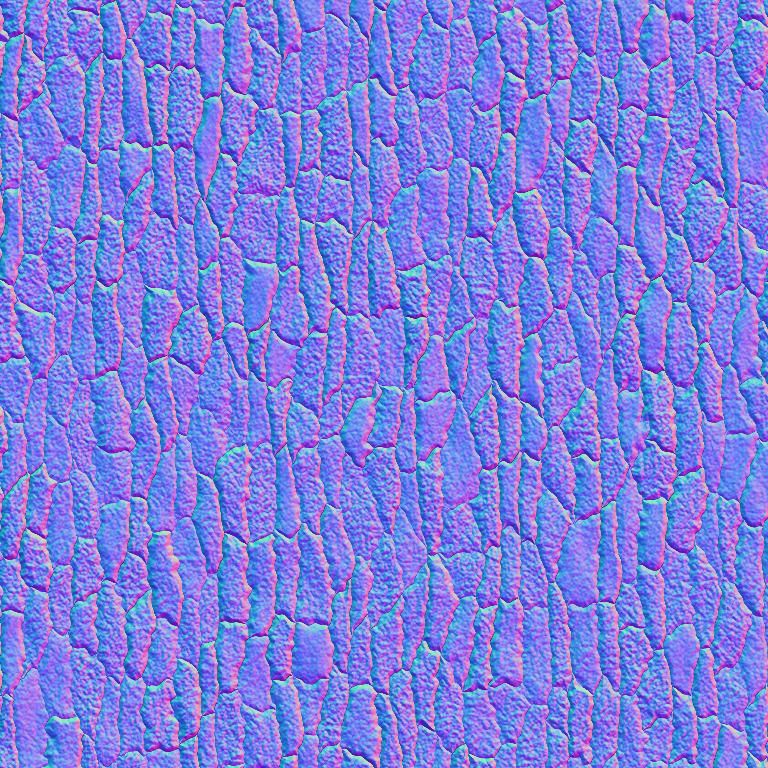
This texture map is drawn by a Shadertoy shader. Its source:

```glsl
// Tangent-space normal map of flaky bark: tall, ragged plates split by grooves.
// Plates are stretched, staggered Voronoi cells with rims of even width; gradient
// noise roughens them, and the normal comes from differences of the height.

const vec2  PLATES       = vec2(31.0, 10.5);  // plates across and up the canvas
const vec2  JITTER       = vec2(0.34, 0.90);  // scatter of the plate centres
const float DEPTH_MIN    = 0.0030;            // groove depth, shallow plates
const float DEPTH_MAX    = 0.0105;            // groove depth, thick plates
const float RIM_LEFT     = 0.0115;            // wide slope on the left side
const float RIM_RIGHT    = 0.0074;            // steep slope on the right side
const vec2  BEND         = vec2(0.024, 0.020); // sway of the columns
const vec2  RAGGED       = vec2(0.0050, 0.013); // tearing of sides and ends
const float NICK         = 0.0042;            // small chips in the outline
const float GRAIN_COARSE = 0.0036;
const float GRAIN_FINE   = 0.0013;
const float SWELL        = 0.0075;            // gentle relief within plates
const float RELIEF       = 0.93;              // scale of the blue component
const float SAMPLE_STEP  = 0.0011;            // spacing of height samples

vec2 hash2(vec2 p) {
    vec3 q = fract(p.xyx * vec3(0.1031, 0.1030, 0.0973));
    q += dot(q, q.yzx + 33.33);
    return fract((q.xx + q.yz) * q.zy);
}

float gradientAt(vec2 corner, vec2 offset) {
    float angle = 6.2832 * hash2(corner).x;
    return dot(vec2(cos(angle), sin(angle)), offset);
}

float gradientNoise(vec2 p) {
    vec2 i = floor(p), f = p - i;
    vec2 u = f * f * f * (f * (f * 6.0 - 15.0) + 10.0);
    vec2 e = vec2(1.0, 0.0);
    return mix(mix(gradientAt(i, f), gradientAt(i + e, f - e), u.x),
               mix(gradientAt(i + e.yx, f - e.yx), gradientAt(i + 1.0, f - 1.0), u.x), u.y);
}

// Vertical shift of a whole column, so that plate ends do not line up
float stagger(float column) {
    return hash2(vec2(column, 71.0)).x;
}

vec2 plateCentre(vec2 cell) {
    vec2 centre = cell + 0.5 + JITTER * (hash2(cell + 17.0) - 0.5);
    return centre + vec2(0.0, stagger(cell.x));
}

// Cell of the staggered grid, counted from the one that holds q
vec2 cellNear(vec2 q, int i, int j) {
    float column = floor(q.x) + float(i);
    return vec2(column, floor(q.y - stagger(column)) + float(j));
}

// Bends the columns and tears the plate outlines
vec2 warp(vec2 p) {
    vec2 bend = vec2(gradientNoise(p * vec2(15.0, 6.0)), gradientNoise(p * 8.0 + 40.0));
    vec2 tear = vec2(gradientNoise(p * vec2(34.0, 46.0) + 9.0),
                     gradientNoise(p * vec2(52.0, 32.0) + 63.0));
    vec2 nick = vec2(gradientNoise(p * 88.0 + 25.0), gradientNoise(p * 80.0 + 97.0));
    return p + BEND * bend + RAGGED * tear + NICK * nick;
}

// Returns the rim profile (0 in the groove, 1 on the plate) and the plate's cell
vec3 plate(vec2 p) {
    vec2 q = p * PLATES;
    vec2 home = vec2(0.0), homeCentre = vec2(0.0);
    float nearest = 1e5;
    for (int i = -1; i <= 1; i++)
    for (int j = -1; j <= 1; j++) {
        vec2 cell = cellNear(q, i, j);
        vec2 centre = plateCentre(cell);
        float d = dot(centre - q, centre - q);
        if (d < nearest) { nearest = d; home = cell; homeCentre = centre; }
    }
    float rim = 1.0;
    for (int i = -2; i <= 2; i++)
    for (int j = -1; j <= 1; j++) {
        vec2 centre = plateCentre(cellNear(q, i, j));
        vec2 across = centre - homeCentre;
        if (dot(across, across) < 1e-4) continue;
        // Distance to the shared border, in canvas units
        vec2 side = across * PLATES;
        float border = dot(0.5 * (centre + homeCentre) - q, across) / length(side);
        float facing = 0.5 + 0.5 * side.x / length(side);
        rim = min(rim, border / mix(RIM_LEFT, RIM_RIGHT, facing));
    }
    float fall = 1.0 - clamp(rim, 0.0, 1.0);
    return vec3(1.0 - fall * fall, home);
}

float height(vec2 p) {
    vec3 bark = plate(warp(p));
    vec2 variety = hash2(bark.yz + 5.0);
    float depth = mix(DEPTH_MIN, DEPTH_MAX, variety.x);
    float rough = mix(0.8, mix(0.35, 1.25, sqrt(variety.y)), bark.x);
    // Folding the coarse noise gives the grain sharp, crackled creases
    float grain = GRAIN_COARSE * abs(gradientNoise(p * vec2(105.0, 90.0)) + 0.08)
                + 0.5 * GRAIN_COARSE * gradientNoise(p * vec2(150.0, 135.0) + 11.0)
                + GRAIN_FINE * gradientNoise(p * 245.0 + 31.0);
    float swell = SWELL * gradientNoise(p * vec2(30.0, 15.0) + 80.0);
    return depth * bark.x + rough * grain + swell;
}

void mainImage(out vec4 fragColor, in vec2 fragCoord) {
    vec2 p = fragCoord / iResolution.y;
    vec2 e = vec2(max(SAMPLE_STEP, 0.5 / iResolution.y), 0.0);
    float h = height(p);
    vec2 slope = (vec2(height(p + e), height(p + e.yx)) - h) / e.x;
    vec3 normal = normalize(vec3(-slope, 1.0));
    fragColor = vec4(0.5 + 0.5 * normal * vec3(1.0, 1.0, RELIEF), 1.0);
}
```
